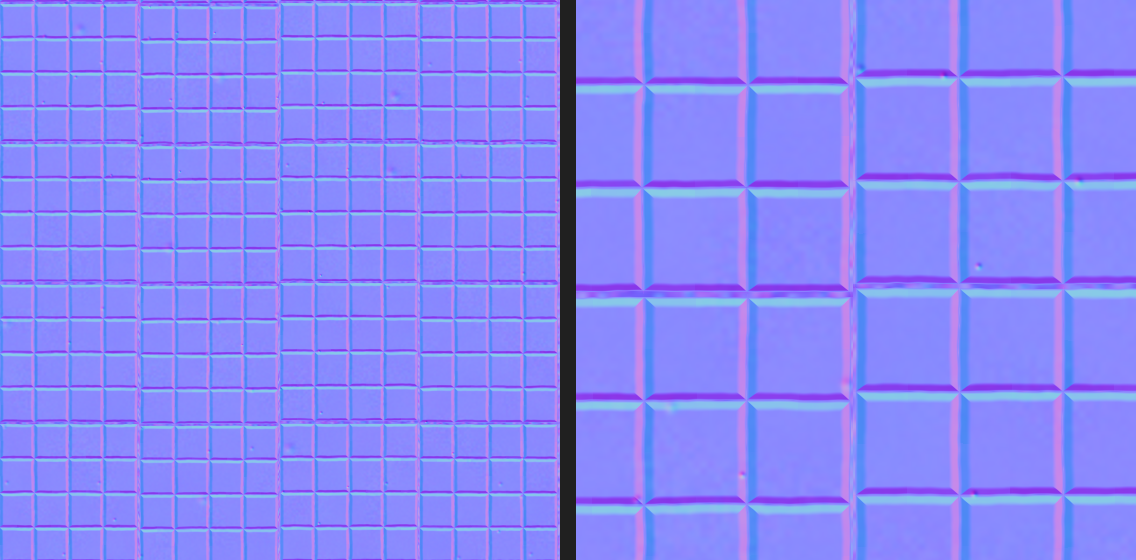
Left: the whole. Right: its middle third, enlarged.
Give the GLSL for this texture map, as a Shadertoy shader.

```glsl
const float TILES = 16.0;                 // tiles across and down
const float PANEL = 4.0;                  // tiles along one panel side
const vec2 GRID_SHIFT = vec2(0.03, 0.083);
const vec4 COLUMN_SHIFT = vec4(0.0, 0.055, -0.02, 0.005);
const float PANEL_JITTER = 0.025;
const float SEAM_GAP = 0.03;              // half width of a panel seam, in tiles
const vec2 WIDTH_LOW = vec2(0.115, 0.085);  // left and bottom bevels
const vec2 WIDTH_HIGH = vec2(0.10, 0.105);  // right and top bevels
const vec2 SLOPE_LOW = vec2(0.46, 0.68);
const vec2 SLOPE_HIGH = vec2(0.52, 0.56);
const vec2 BASE_TILT = vec2(0.08, 0.08);
const vec2 SEAM_TILT = vec2(0.22, -0.18);
const float EDGE_WOBBLE = 0.018;
const float SURFACE_GRAIN = 0.09;
const float SEAM_GRAIN = 0.55;
const float PIT_CHANCE = 0.28;

float hash(vec2 p) {
    vec3 q = fract(p.xyx * 0.1031);
    q += dot(q, q.yzx + 33.33);
    return fract((q.x + q.y) * q.z);
}

vec2 hash2(vec2 p) {
    return vec2(hash(p), hash(p + 71.7));
}

float noise(vec2 p) {
    vec2 i = floor(p), f = fract(p);
    f = f * f * (3.0 - 2.0 * f);
    return mix(mix(hash(i), hash(i + vec2(1, 0)), f.x),
               mix(hash(i + vec2(0, 1)), hash(i + vec2(1, 1)), f.x), f.y);
}

vec2 noise2(vec2 p) {
    return vec2(noise(p), noise(p + 57.3)) - 0.5;
}

// Slope of a bevelled tile; p runs from -0.5 to 0.5 inside the tile
vec2 bevelSlope(vec2 p, vec2 id, float pixel) {
    vec2 high = step(0.0, p);
    vec2 width = mix(WIDTH_LOW, WIDTH_HIGH, high);
    vec2 strength = mix(SLOPE_LOW, SLOPE_HIGH, high);
    strength *= 0.85 + 0.3 * hash2(id * 3.0 + high);
    vec2 edge = (0.5 - abs(p)) / width;
    float soft = pixel / min(width.x, width.y);
    float nearest = min(edge.x, edge.y);
    float profile = smoothstep(0.0, max(0.25, soft), nearest)
                  * (1.0 - smoothstep(0.55, 1.1, nearest));
    float mitre = smoothstep(-soft, soft, edge.y - edge.x);
    vec2 outward = (high * 2.0 - 1.0) * strength;
    return outward * vec2(mitre, 1.0 - mitre) * profile;
}

// Sparse dents, at most one in each cell
vec2 pitSlope(vec2 g, float pixel) {
    vec2 cell = floor(g + 0.4);
    vec2 centre = cell - 0.4 + mix(vec2(0.25), vec2(0.75), hash2(cell + 11.0));
    float size = hash(cell + 29.0);
    float radius = max(mix(0.025, 0.055, size) + 0.07 * step(0.94, size), pixel * 0.7);
    float present = step(hash(cell + 43.0), PIT_CHANCE);
    vec2 v = (g - centre) / radius;
    return -v * exp(-dot(v, v)) * present * mix(1.1, 0.4, size);
}

void mainImage(out vec4 fragColor, in vec2 fragCoord) {
    vec2 uv = fragCoord / iResolution.xy;
    float pixel = TILES / iResolution.y;
    vec2 g = uv * TILES + GRID_SHIFT;
    float panels = TILES / PANEL;
    int column = int(mod(floor(g.x / PANEL), panels));
    g.y += COLUMN_SHIFT[column];

    // Panel layout with slight misplacement
    vec2 panelId = mod(floor(g / PANEL), panels);
    vec2 u = mod(g, PANEL) - 0.5 * PANEL;
    u = u * (1.0 + 2.0 * SEAM_GAP / PANEL) + 0.5 * PANEL;
    u += (hash2(panelId + 5.0) - 0.5) * PANEL_JITTER;
    u += noise2(g * 2.3) * EDGE_WOBBLE + noise2(g * 9.0) * EDGE_WOBBLE * 0.5;

    // Tile inside the panel
    vec2 tile = clamp(floor(u), 0.0, PANEL - 1.0);
    vec2 id = panelId * PANEL + tile;
    vec2 p = u - tile - 0.5;
    vec2 slope = BASE_TILT + bevelSlope(p, id, pixel);
    slope += (hash2(id + 17.0) - 0.5) * 0.025;

    // Rough filler between panels
    vec2 outside = smoothstep(vec2(-0.5 * pixel), vec2(0.5 * pixel), abs(p) - 0.5);
    float seam = max(outside.x, outside.y);
    slope += outside * SEAM_TILT + noise2(g * vec2(11.0, 13.0)) * SEAM_GRAIN * seam;

    // Grain gathered in worn patches, and pits
    float wear = smoothstep(0.4, 0.85, noise(g * 1.3 + 8.0));
    slope += noise2(g * 15.0) * SURFACE_GRAIN * mix(0.3, 1.0, wear);
    slope += noise2(g * 1.7 + 31.0) * 0.03;
    slope += pitSlope(g, pixel);

    vec3 normal = normalize(vec3(slope, 1.0));
    fragColor = vec4(normal * 0.5 + 0.5, 1.0);
}
```
